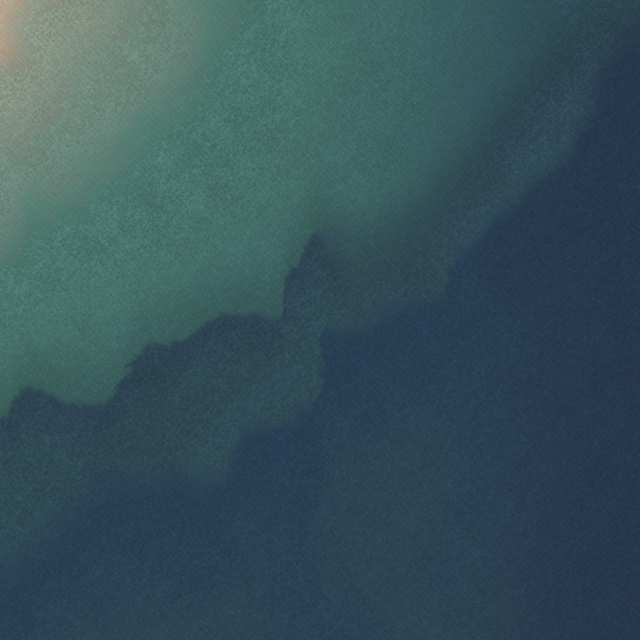
Write a WebGL 1 fragment shader that draws this background.

```glsl
precision highp float;
// A misty painted sky: a warm glow in the upper left fades through green to navy.
// Two ragged cloud banks, built from stacked smooth steps, overlap below it.
// Warped layered sines shape the mist and cellular noise adds a dry brush grain.

uniform vec2 u_resolution;

const vec3 PEACH = vec3(0.74, 0.65, 0.56);
const vec3 SAND = vec3(0.53, 0.58, 0.52);
const vec3 SAGE = vec3(0.42, 0.53, 0.485);
const vec3 GREEN = vec3(0.285, 0.452, 0.42);
const vec3 TEAL = vec3(0.25, 0.40, 0.395);
const vec3 DUSK = vec3(0.187, 0.30, 0.345);
const vec3 BANK = vec3(0.187, 0.293, 0.337);
const vec3 BANK_SHADE = vec3(0.183, 0.27, 0.327);
const vec3 NAVY = vec3(0.158, 0.248, 0.328);
const vec3 HAZE = vec3(0.178, 0.275, 0.33);
const vec3 NIGHT = vec3(0.153, 0.222, 0.302);

vec2 hash2(vec2 p) {
  vec2 q = vec2(dot(p, vec2(127.1, 311.7)), dot(p, vec2(269.5, 183.3)));
  return fract(sin(q) * 43758.5);
}

// Distance to the nearest scattered point, roughly 0 to 1
float cellular(vec2 p) {
  vec2 cell = floor(p);
  vec2 local = fract(p);
  float nearest = 2.0;
  for (int y = -1; y <= 1; y++) {
    for (int x = -1; x <= 1; x++) {
      vec2 offset = vec2(float(x), float(y));
      nearest = min(nearest, length(offset + hash2(cell + offset) - local));
    }
  }
  return nearest;
}

// Sines that turn, shrink and bend each other; roughly -1 to 1
float layeredSines(vec2 p) {
  float sum = 0.0;
  float weight = 0.5;
  for (int i = 0; i < 6; i++) {
    p += 0.6 * sin(p.yx * 1.3 + float(i) * 1.7);
    sum += weight * sin(p.x) * cos(p.y);
    p = mat2(1.5, 1.1, -1.1, 1.5) * p + 2.3;
    weight *= 0.65;
  }
  return sum;
}

// Short diagonal strokes in three sizes, centred on zero
float brushGrain(vec2 p) {
  vec2 along = vec2(p.x + p.y, p.y - p.x);
  float coarse = cellular(along * vec2(32.0, 46.0));
  float medium = cellular(along * vec2(75.0, 105.0) + 7.0);
  float fine = cellular(along * vec2(160.0, 210.0) + 3.0);
  return 0.4 * coarse + 0.8 * medium + 1.2 * fine - 1.1;
}

float rise(float x, float from, float to, float height) {
  return height * smoothstep(from, to, x);
}

// Upper outline of the pale bank, with a peak at the centre
float bankHeight(float x) {
  return 0.355 + rise(x, 0.0, 0.05, 0.042) - rise(x, 0.05, 0.11, 0.028)
    + rise(x, 0.16, 0.235, 0.09) + rise(x, 0.23, 0.36, 0.05)
    + rise(x, 0.435, 0.455, 0.07) + rise(x, 0.455, 0.497, 0.055)
    - rise(x, 0.497, 0.56, 0.045) + rise(x, 0.55, 1.0, 0.36);
}

// Upper outline of the dark bank, climbing to the right edge
float deepHeight(float x) {
  return 0.11 + rise(x, 0.0, 0.2, 0.15) - rise(x, 0.27, 0.31, 0.02)
    + rise(x, 0.32, 0.41, 0.09) + rise(x, 0.41, 0.49, 0.03)
    + rise(x, 0.485, 0.515, 0.12) + rise(x, 0.51, 0.69, 0.06)
    + rise(x, 0.685, 0.715, 0.07) + rise(x, 0.71, 0.85, 0.10)
    + rise(x, 0.84, 1.0, 0.25);
}

vec3 skyColor(float d) {
  vec3 color = mix(PEACH, SAND, smoothstep(0.01, 0.13, d));
  color = mix(color, SAGE, smoothstep(0.15, 0.29, d));
  color = mix(color, GREEN, smoothstep(0.30, 0.44, d));
  color = mix(color, TEAL, smoothstep(0.50, 0.70, d));
  return mix(color, DUSK, smoothstep(0.66, 0.95, d));
}

vec3 deepColor(vec2 p, float depth, float mist) {
  float haze = smoothstep(0.03, 0.25, depth) * smoothstep(0.70, 0.1, p.y);
  vec3 color = mix(NAVY, HAZE, haze * (0.8 + 0.6 * mist));
  return mix(color, NIGHT, smoothstep(0.65, 0.98, p.x + 0.05 * mist));
}

void main() {
  vec2 p = gl_FragCoord.xy / u_resolution;
  float mist = layeredSines(p * 9.0);
  float mottle = layeredSines(p * 21.0 + 9.0);
  float ragged = layeredSines(p * 44.0 + 4.0);
  float grain = brushGrain(p);
  float roughness = 0.011 * ragged + 0.010 * grain;

  // Sky, with mottled rings around the glow, reaching down the left edge
  float d = length(p - vec2(-0.05, 1.05)) - 0.07 * exp(-14.0 * p.x);
  d += 0.04 * mist + 0.03 * mottle + 0.022 * ragged + 0.06 * grain;
  vec3 color = skyColor(d);
  color *= 1.0 + 0.03 * mist + 0.035 * mottle + 0.02 * ragged;

  // Pale bank: crisp on the left, dissolving right of its peak
  float bankDepth = bankHeight(p.x + 0.007 * ragged) - p.y + roughness;
  float bankSoft = mix(0.007, 0.11, smoothstep(0.488, 0.55, p.x));
  color *= 1.0 - 0.10 * smoothstep(-0.11, 0.0, bankDepth);
  vec3 bank = mix(BANK_SHADE, BANK, smoothstep(0.0, 0.10, bankDepth));
  bank *= 1.0 + 0.04 * mist + 0.03 * mottle;
  color = mix(color, bank, smoothstep(-bankSoft, bankSoft, bankDepth));

  // Dark bank: softest at both ends
  float deepDepth = deepHeight(p.x + 0.010 * ragged) - p.y + 1.4 * roughness + 0.012 * mist;
  float deepSoft = 0.02 + 0.04 * smoothstep(0.12, 0.45, abs(p.x - 0.55));
  vec3 deep = deepColor(p, deepDepth, mist);
  float deepCover = smoothstep(-deepSoft, deepSoft, deepDepth);
  color = mix(color, deep, deepCover);

  // Grain and fine diagonal hatching over everything
  float hatch = sin((p.x + p.y) * 620.0 + 3.0 * ragged + 2.0 * mottle);
  color *= 1.0 + mix(0.15, 0.12, deepCover) * grain + 0.02 * ragged + 0.016 * hatch;
  gl_FragColor = vec4(color, 1.0);
}
```
